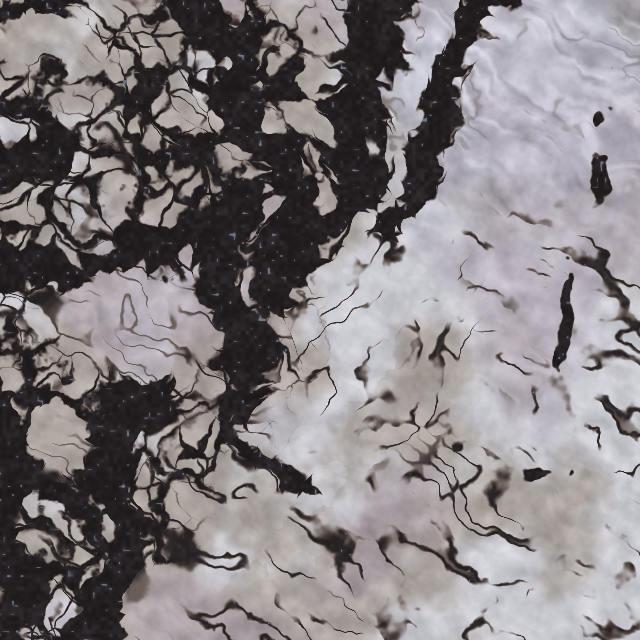
Give the GLSL for this texture, as a three.js fragment shader.

```glsl
varying vec2 vUv;

float hash(vec2 p) {
  vec3 h = fract(vec3(p.xyx) * 0.1031);
  h += dot(h, h.yzx + 33.33);
  return fract((h.x + h.y) * h.z);
}

float noise(vec2 p) {
  vec2 i = floor(p), f = fract(p);
  f = f * f * (3.0 - 2.0 * f);
  return mix(mix(hash(i), hash(i + vec2(1, 0)), f.x),
             mix(hash(i + vec2(0, 1)), hash(i + vec2(1, 1)), f.x), f.y);
}

float fbm(vec2 p) {
  float sum = 0.0, amp = 0.53;
  for (int i = 0; i < 4; i++) {
    sum += amp * noise(p);
    p = mat2(1.6, 1.2, -1.2, 1.6) * p + 7.3;
    amp *= 0.5;
  }
  return sum;
}

vec2 fbm2(vec2 p) {
  return vec2(fbm(p), fbm(p + 41.7)) - 0.5;
}

// Distance-like value, zero on the seams between grains; y is a grain id
vec2 grains(vec2 p) {
  vec2 cell = floor(p);
  float near = 9.0, next = 9.0, id = 0.0;
  for (int y = -1; y <= 1; y++) {
    for (int x = -1; x <= 1; x++) {
      vec2 c = cell + vec2(x, y);
      float d = distance(p, c + vec2(hash(c + 50.0), hash(c + 91.0)));
      if (d < near) { next = near; near = d; id = hash(c + 130.0); }
      else next = min(next, d);
    }
  }
  return vec2(next - near, id);
}

float band(vec2 p, vec2 a, vec2 b, float width) {
  vec2 ab = b - a;
  float t = clamp(dot(p - a, ab) / dot(ab, ab), 0.0, 1.0);
  float d = distance(p, a + ab * t) / width;
  return exp(-d * d);
}

float pocket(vec2 p, vec2 center, vec2 radius) {
  return 1.0 - smoothstep(0.75, 1.15, length((p - center) / radius));
}

vec2 along(vec2 p, float angle) {
  vec2 d = vec2(cos(angle), sin(angle));
  return vec2(dot(p, d), dot(p, vec2(-d.y, d.x)));
}

float strokes(vec2 p, float angle) {
  float ridge = abs(noise(along(p, angle) * vec2(15.0, 42.0)) - 0.5);
  return 1.0 - smoothstep(0.015, 0.1, ridge);
}

void main() {
  vec2 p = vUv;
  vec2 fine = fbm2(p * 32.0 + 5.0);
  vec2 q = p + 0.13 * fbm2(p * 7.0) + 0.022 * fine;

  // Dark mineral: loose mass at the left, crossed by branching bands
  float lower = 1.0 - smoothstep(0.1, 0.42, q.y);
  float density = 0.05 + 0.31 * (1.0 - smoothstep(0.36, 0.6, q.x + 0.23 * lower));
  float veins = band(q, vec2(0.61, 1.0), vec2(0.55, 0.76), 0.045);
  veins = max(veins, band(q, vec2(0.55, 0.76), vec2(0.45, 0.56), 0.045));
  veins = max(veins, band(q, vec2(0.78, 1.0), vec2(0.70, 0.80), 0.028));
  veins = max(veins, band(q, vec2(0.70, 0.80), vec2(0.59, 0.63), 0.032));
  veins = max(veins, band(q, vec2(0.30, 1.0), vec2(0.48, 0.86), 0.03));
  veins = max(veins, band(q, vec2(0.38, 0.90), vec2(0.45, 0.62), 0.048));
  veins = max(veins, band(q, vec2(0.34, 0.68), vec2(0.39, 0.36), 0.045));
  veins = max(veins, band(q, vec2(-0.02, 0.74), vec2(0.09, 0.76), 0.045));
  veins = max(veins, band(q, vec2(0.0, 0.58), vec2(0.3, 0.64), 0.036));
  veins = max(veins, band(q, vec2(0.01, 0.38), vec2(0.03, 0.1), 0.06));
  veins = max(veins, band(q, vec2(0.21, 0.38), vec2(0.16, 0.0), 0.05));
  veins = max(veins, 0.7 * band(q, vec2(0.38, 0.32), vec2(0.5, 0.23), 0.025));
  density = max(density, veins);

  // Small isolated blots on the pale side
  float blots = band(q, vec2(0.94, 0.87), vec2(0.93, 0.7), 0.016);
  blots = max(blots, band(q, vec2(0.87, 0.59), vec2(0.87, 0.43), 0.015));
  blots = max(blots, band(q, vec2(0.83, 0.23), vec2(0.89, 0.27), 0.017));
  blots = max(blots, 0.8 * band(q, vec2(0.70, 0.28), vec2(0.76, 0.29), 0.014));
  blots *= smoothstep(0.34, 0.56, fbm(p * 17.0 + 3.0));

  // Large pale clasts push the dark mineral aside
  float clast = pocket(q, vec2(0.2, 0.5), vec2(0.125, 0.095));
  clast = max(clast, pocket(q, vec2(0.12, 0.31), vec2(0.06)));
  clast = max(clast, pocket(q, vec2(0.26, 0.06), vec2(0.065)));
  clast = max(clast, pocket(q, vec2(0.08, 0.93), vec2(0.075, 0.055)));
  density *= 1.0 - 0.85 * clast;

  // Seams between coarse and small grains widen with density
  vec2 coarse = grains(q * 11.0 + 0.3 * fine);
  vec2 small = grains(q * vec2(26.0, 21.0) + 13.0);
  float seam = min(coarse.x, small.x + 0.1);
  float width = density * 0.78 - 0.11 + 0.5 * (fbm(p * 13.0 + 20.0) - 0.5);
  float ink = 1.0 - smoothstep(width - 0.09, width + 0.1, seam);
  ink *= smoothstep(0.06, 0.2, density);
  ink = max(ink, smoothstep(0.3, 0.6, blots));

  // Short broken hairlines, steep at the centre and slanting elsewhere
  vec2 s = p + 0.09 * fbm2(p * 11.0 + 60.0) + 0.02 * fine;
  float steep = pocket(p, vec2(0.56, 0.48), vec2(0.2, 0.22));
  float hair = mix(strokes(s, -0.65), strokes(s + 3.0, 1.05), steep);
  float broken = smoothstep(0.42, 0.6, fbm(p * 15.0 + 80.0) + 0.1 * lower);
  float fibrous = smoothstep(0.5, 0.65, p.x) * smoothstep(0.6, 0.75, p.y);
  hair *= broken * (0.85 - 0.6 * fibrous) * (1.0 - 0.4 * clast);
  ink = max(ink, hair);

  // Pale ground: bluish white, cream and lilac with faint fibres
  float left = 1.0 - smoothstep(0.3, 0.62, q.x);
  float mottle = fbm(p * 9.0 + 30.0);
  float cream = smoothstep(0.38, 0.72, mottle + 0.16 * left + 0.1 * (coarse.y - 0.5));
  vec3 pale = mix(vec3(0.79, 0.79, 0.82), vec3(0.67, 0.64, 0.62), cream);
  float lilac = smoothstep(0.48, 0.68, fbm(p * 5.0 + 12.0) + 0.1 * clast);
  pale = mix(pale, vec3(0.67, 0.62, 0.67), 0.55 * lilac);
  pale = mix(pale, vec3(0.72, 0.72, 0.78), 0.5 * fibrous);
  float fibre = noise(along(s, -0.65) * vec2(14.0, 95.0)) - 0.5;
  pale += 0.12 * fibre * (0.4 + fibrous) + 0.22 * (fbm(p * 38.0) - 0.5);

  // Brown stained rims, then black with blue-grey glints
  vec3 color = mix(pale, vec3(0.43, 0.38, 0.36), smoothstep(0.02, 0.6, ink));
  float speck = noise(p * 150.0);
  vec3 black = mix(vec3(0.11, 0.09, 0.095), vec3(0.23, 0.22, 0.24), fbm(p * 45.0) * speck);
  black += vec3(0.26, 0.3, 0.36) * smoothstep(0.88, 0.99, speck);
  color = mix(color, black, smoothstep(0.4, 0.95, ink));
  gl_FragColor = vec4(color, 1.0);
}
```
